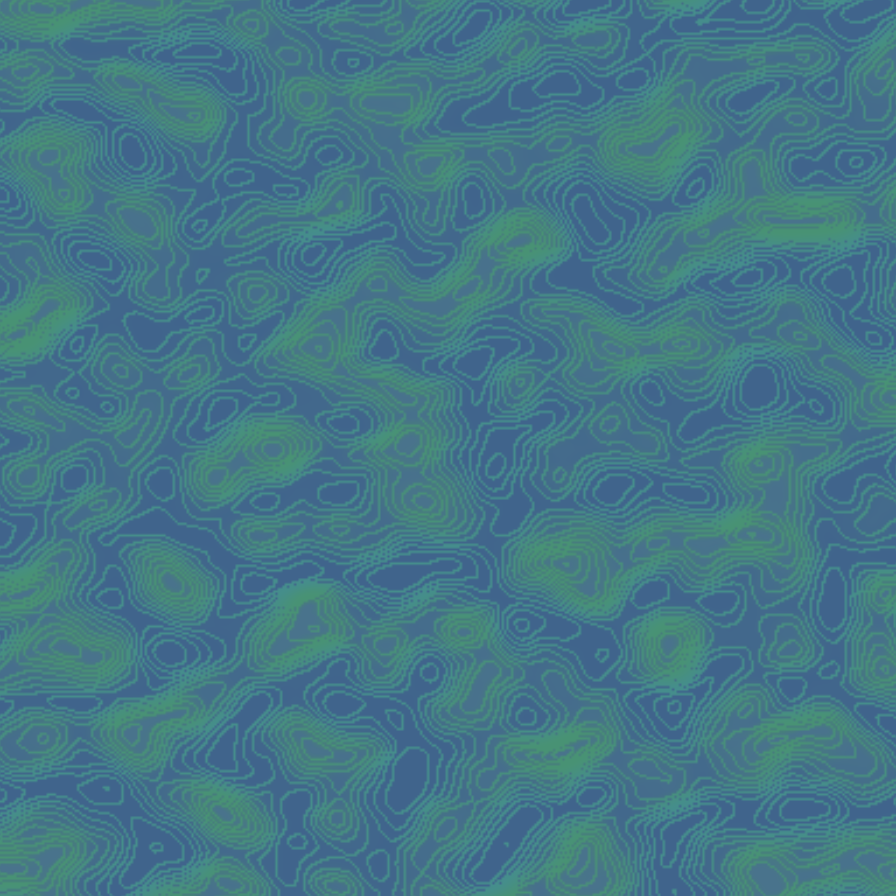
A three.js fragment shader for this texture:

```glsl
// Contour map of a rolling, sideways-stretched height field in blue and green.
// Gradient noise is cut into levels on a fine grid; cells where the level
// changes become thin lines, crowded over a green haze on steep slopes.

#define GRID 384.0             // contour cells across the canvas
#define LEVELS 15.0            // height steps between valley and crest
#define STRETCH vec2(10.0, 13.5) // hills across and up
#define TILT 0.07              // lean of the hills to the upper right
#define WARP 0.25              // bending of the hills
#define DETAIL 0.22            // strength of the finer octave
#define VALLEY vec3(0.250, 0.392, 0.548)
#define CREST vec3(0.285, 0.450, 0.550)
#define LINE_LOW vec3(0.275, 0.590, 0.550)
#define LINE_HIGH vec3(0.285, 0.630, 0.430)
#define HAZE vec3(0.275, 0.520, 0.450)

varying vec2 vUv;

// Random unit gradient for a lattice point
vec2 latticeGradient(vec2 cell) {
  vec3 p = fract(cell.xyx * vec3(0.1031, 0.1030, 0.0973));
  p += dot(p, p.yzx + 33.33);
  float angle = 6.28318 * fract((p.x + p.y) * p.z);
  return vec2(cos(angle), sin(angle));
}

// Gradient noise, roughly -0.7 to 0.7
float gradientNoise(vec2 p) {
  vec2 i = floor(p);
  vec2 f = p - i;
  vec2 u = f * f * f * (f * (f * 6.0 - 15.0) + 10.0);
  vec2 e = vec2(1.0, 0.0);
  float a = dot(latticeGradient(i), f);
  float b = dot(latticeGradient(i + e), f - e);
  float c = dot(latticeGradient(i + e.yx), f - e.yx);
  float d = dot(latticeGradient(i + e.xx), f - e.xx);
  return mix(mix(a, b, u.x), mix(c, d, u.x), u.y);
}

// Hills with broad valleys and steeper crests, 0 to about 1
float height(vec2 uv) {
  vec2 p = vec2(uv.x, uv.y - TILT * uv.x) * STRETCH + 20.0;
  p.y += WARP * gradientNoise(p * 0.45 + 7.3);
  float n = gradientNoise(p) + DETAIL * gradientNoise(p * 2.0 + 41.7);
  return pow(clamp(0.5 + 0.75 * n, 0.0, 1.2), 1.4);
}

// Contour mask (x), height (y) and slope in levels per cell (z) of one cell
vec3 contourCell(vec2 cell) {
  float here = height(cell / GRID);
  float right = height((cell + vec2(1.0, 0.0)) / GRID);
  float above = height((cell + vec2(0.0, 1.0)) / GRID);
  float level = floor(here * LEVELS);
  float jump = abs(floor(right * LEVELS) - level)
             + abs(floor(above * LEVELS) - level);
  float slope = length(vec2(right - here, above - here)) * LEVELS;
  return vec3(min(jump, 1.0), here, slope);
}

void main() {
  // Blend the four nearest cells so the stepped lines stay soft
  vec2 p = vUv * GRID - 0.5;
  vec2 corner = floor(p);
  vec2 f = p - corner;
  vec3 field = vec3(0.0);
  for (int j = 0; j < 2; j++) {
    for (int i = 0; i < 2; i++) {
      vec2 offset = vec2(float(i), float(j));
      vec2 weight = mix(1.0 - f, f, offset);
      field += weight.x * weight.y * contourCell(corner + offset);
    }
  }

  // Ground, green haze on slopes, then contour lines
  float rise = smoothstep(0.18, 0.75, field.y);
  vec3 color = mix(VALLEY, CREST, rise);
  float haze = smoothstep(0.08, 0.55, field.z) * rise;
  color = mix(color, HAZE, 0.65 * haze);
  vec3 lineColor = mix(LINE_LOW, LINE_HIGH, rise);
  color = mix(color, lineColor, field.x * mix(0.82, 0.58, rise));

  gl_FragColor = vec4(color, 1.0);
}
```
